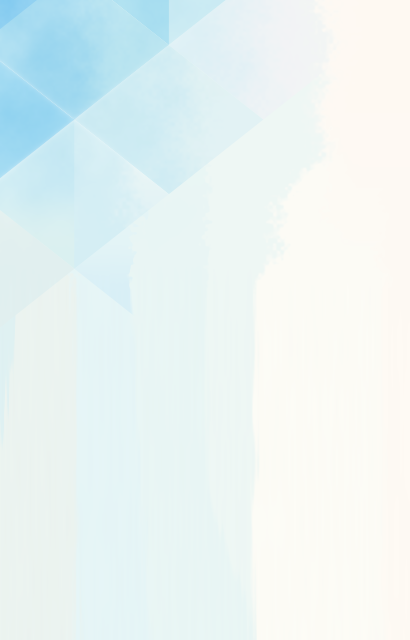
Write a Shadertoy shader that draws this background.

```glsl
// Pale watercolour wash: blue rhombic facets at the upper left, soft streaks fading to cream.

const vec3 CREAM = vec3(0.988, 0.985, 0.962);
const vec3 PEACH = vec3(0.998, 0.972, 0.948);
const vec3 MINT = vec3(0.912, 0.962, 0.957);
const vec3 SKY = vec3(0.640, 0.855, 0.942);
const vec3 AZURE = vec3(0.540, 0.805, 0.945);

float hash(vec2 p) {
    p = fract(p * vec2(0.1031, 0.1137));
    p += dot(p, p.yx + 33.33);
    return fract((p.x + p.y) * p.x * 7.31 + p.y * 13.7);
}

float noise(vec2 p) {
    vec2 i = floor(p), f = fract(p);
    f = f * f * (3.0 - 2.0 * f);
    return mix(mix(hash(i), hash(i + vec2(1, 0)), f.x),
               mix(hash(i + vec2(0, 1)), hash(i + vec2(1, 1)), f.x), f.y);
}

// Layered noise centred on zero
float cloud(vec2 p) {
    float sum = 0.0, gain = 0.5;
    for (int i = 0; i < 5; i++) {
        sum += gain * (noise(p) - 0.5);
        p = p * 2.1 + 17.3;
        gain *= 0.55;
    }
    return sum;
}

// Soft step: 1 where d is positive
float side(float d, float blur) { return smoothstep(-blur, blur, d); }

float between(float v, float lo, float hi, float blur) {
    return side(v - lo, blur) * side(hi - v, blur);
}

// Vertical bands with ragged borders; y runs downwards
vec3 wash(vec2 p, float rag) {
    float x = p.x + rag;
    float low = smoothstep(0.40, 0.46, p.y);
    vec3 c = mix(vec3(0.875, 0.945, 0.950), vec3(0.922, 0.953, 0.940),
                 side(x - 0.024 + 0.10 * (p.y - 0.49), 0.003));
    c = mix(c, vec3(0.900, 0.960, 0.965), side(x - 0.118, 0.006));
    c = mix(c, MINT, side(x - 0.205 - 0.06 * (p.y - 0.49), 0.006));
    float paleEdge = 0.325 + 0.07 * smoothstep(0.74, 1.0, p.y);
    c = mix(c, vec3(0.932, 0.967, 0.957), side(x - paleEdge, 0.006));
    float creamEdge = 0.397 + 0.045 * (1.0 - smoothstep(0.39, 0.44, p.y))
                            + 0.065 * (1.0 - smoothstep(0.23, 0.29, p.y));
    c = mix(c, CREAM, side(x - creamEdge, mix(0.014, 0.004, low)));
    float warm = smoothstep(0.46, 0.56, x) * (1.0 - smoothstep(0.15, 0.50, p.y));
    warm = max(warm, 0.7 * side(x - 0.600, 0.012));
    return mix(c, PEACH, 0.8 * warm);
}

// Facets of a rhombic grid: a and b count its two families of diagonals
vec3 facets(vec3 c, vec2 p, float a, float b, float rag, float aa) {
    float e = aa * 4.3;
    float row0 = side(1.0 - a, e), row1 = between(a, 1.0, 2.0, e);
    float row2 = side(a - 2.0, e);
    float colTop = side(-1.0 - b, e), colMid = between(b, -1.0, 0.0, e);
    float colLow = between(b, 0.0, 1.0, e), colEnd = side(b - 1.0, e);
    float rightHalf = side(p.x - 0.116, aa);
    float x = p.x + rag;

    // Outer, faded facets
    vec3 haze = mix(vec3(0.865, 0.940, 0.962), vec3(0.952, 0.955, 0.960),
                    smoothstep(0.29, 0.48, x));
    c = mix(c, haze, row1 * colTop * (1.0 - smoothstep(0.46, 0.53, x)));
    c = mix(c, vec3(0.882, 0.938, 0.938), row1 * colEnd);
    vec3 panel = mix(vec3(0.895, 0.958, 0.965), vec3(0.850, 0.938, 0.966),
                     smoothstep(0.36, 0.46, p.y));
    c = mix(c, panel, row2 * colLow * side(0.209 - x, 0.004));

    // Middle rhombi
    vec3 pale = mix(vec3(0.795, 0.918, 0.950), vec3(0.885, 0.948, 0.955),
                    smoothstep(0.20, 0.36, x));
    c = mix(c, pale, row1 * colMid);
    vec3 leftPane = mix(vec3(0.800, 0.922, 0.955), vec3(0.855, 0.940, 0.942),
                        smoothstep(0.28, 0.38, p.y));
    vec3 rightPane = mix(vec3(0.835, 0.934, 0.958), vec3(0.895, 0.953, 0.960),
                         smoothstep(0.17, 0.24, x));
    c = mix(c, mix(leftPane, rightPane, rightHalf), row1 * colLow);

    // Deepest blues
    vec3 deep = mix(SKY, vec3(0.720, 0.892, 0.940), smoothstep(0.08, 0.22, x));
    c = mix(c, deep, row0 * colMid);
    c = mix(c, vec3(0.620, 0.850, 0.948), row0 * side(b, e));
    vec3 roof = mix(vec3(0.665, 0.872, 0.942), vec3(0.790, 0.918, 0.952),
                    side(p.x - 0.264, aa));
    c = mix(c, roof, row0 * colTop);
    return mix(c, AZURE, side(-a, e) * 0.85);
}

void mainImage(out vec4 fragColor, in vec2 fragCoord) {
    float aa = 0.8 / iResolution.y;
    vec2 p = vec2(fragCoord.x, iResolution.y - fragCoord.y) / iResolution.y;

    // Blotchy borders above, drawn-out vertical ones below
    float low = smoothstep(0.40, 0.47, p.y);
    float blot = 0.06 * cloud(p * 18.0) + 0.025 * (noise(p * 170.0) - 0.5);
    float streak = noise(p * vec2(230.0, 11.0)) - 0.5;
    float rag = mix(blot, 0.016 * streak + 0.012 * cloud(p * vec2(30.0, 6.0)), low);

    float a = (p.y + 0.79 * p.x - 0.0456) / 0.2331;
    float b = (p.y - 0.79 * p.x - 0.0950) / 0.2331;
    vec3 c = facets(wash(p, rag), p, a, b, rag, aa);

    // Pigment clouds, strongest in the blue corner
    float blue = 1.0 - smoothstep(0.05, 0.50, length(p * vec2(1.1, 1.0)));
    c += vec3(1.0, 0.45, 0.15) * cloud(p * 11.0 + 4.0) * 0.20 * blue;
    c += 0.006 * streak * low;

    // Light catching the folds
    float fade = 1.0 - smoothstep(0.10, 0.42, p.x);
    float fold = exp(-abs(a - 1.0) * 55.0) + exp(-abs(b) * 55.0) * side(2.0 - a, 0.1);
    c = mix(c, vec3(1.0), 0.22 * min(fold, 1.0) * fade);
    fragColor = vec4(clamp(c, 0.0, 1.0), 1.0);
}
```
